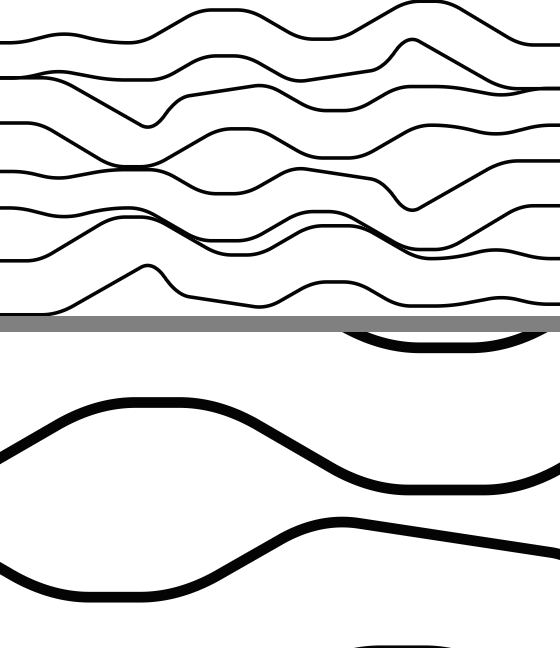
Top, the full canvas; bottom, a detail of the centre.
Reproduce this pattern procedurally as a Shadertoy shader.

```glsl
// Eight smooth black wave lines on white: two profiles, each in four mirrored rows.

const vec2  GRID = vec2(768.0, 434.0);   // design units, y runs down
const float LINE_WIDTH = 4.9;
const vec3  PAPER = vec3(1.0);
const vec3  INK = vec3(0.015);
const int   CORNERS = 11;
const int   ROWS = 4;

// Corners of each profile: x, y, half-width of the rounding
const vec3 ROLLING[CORNERS] = vec3[CORNERS](
    vec3(28, 59, 16), vec3(88, 44, 25), vec3(148, 59, 28), vec3(195, 59, 18),
    vec3(273, 14, 18), vec3(343, 14, 18), vec3(412, 54, 18), vec3(468, 54, 18),
    vec3(558, 2, 18), vec3(614, 2, 18), vec3(714, 62, 18));
const vec3 PEAKED[CORNERS] = vec3[CORNERS](
    vec3(32, 107.5, 16), vec3(78, 96.5, 20), vec3(150, 110, 22), vec3(222, 110, 18),
    vec3(279, 77, 18), vec3(338, 77, 18), vec3(402, 113.5, 18), vec3(524, 95, 16),
    vec3(559, 48, 16), vec3(689, 122, 22), vec3(740, 122, 18));

// Vertical offset of each row: x for the rolling, y for the peaked profile
const vec2 ROW_OFFSET[ROWS] = vec2[ROWS](
    vec2(0), vec2(231, 229), vec2(344.5, 343), vec2(296, 310));

// Ramp with a parabolic knee: returns value and derivative
vec2 softRamp(float x, float radius) {
    float t = clamp((x + radius) / (2.0 * radius), 0.0, 1.0);
    return vec2(radius * t * t + max(x - radius, 0.0), t);
}

// Height and slope of a rounded polyline, summed from its slope changes
vec2 profile(vec3 corners[CORNERS], float x) {
    vec2 curve = vec2(corners[0].y, 0.0);
    float slope = 0.0;
    for (int i = 0; i < CORNERS; i++) {
        vec3 corner = corners[i];
        float nextSlope = 0.0;
        if (i < CORNERS - 1) {
            vec2 edge = corners[i + 1].xy - corner.xy;
            nextSlope = edge.y / edge.x;
        }
        curve += (nextSlope - slope) * softRamp(x - corner.x, corner.z);
        slope = nextSlope;
    }
    return curve;
}

// Approximate distance to a curve, corrected by its slope
float curveDistance(vec2 curve, float y) {
    return abs(curve.x - y) * inversesqrt(1.0 + curve.y * curve.y);
}

void mainImage(out vec4 fragColor, in vec2 fragCoord) {
    float pixel = GRID.x / iResolution.x;
    vec2 fromCentre = (fragCoord - 0.5 * iResolution.xy) * pixel;
    vec2 p = 0.5 * GRID + fromCentre * vec2(1.0, -1.0);

    // Both profiles, read forwards and backwards
    vec2 rolling[2] = vec2[2](profile(ROLLING, p.x), profile(ROLLING, GRID.x - p.x));
    vec2 peaked[2] = vec2[2](profile(PEAKED, p.x), profile(PEAKED, GRID.x - p.x));

    // Nearest line over all rows; odd rows run backwards, the middle two are inverted
    float nearest = GRID.x;
    for (int row = 0; row < ROWS; row++) {
        float flip = (row == 1 || row == 2) ? -1.0 : 1.0;
        vec2 y = flip * (p.y - ROW_OFFSET[row]);
        int side = row % 2;
        nearest = min(nearest, curveDistance(rolling[side], y.x));
        nearest = min(nearest, curveDistance(peaked[side], y.y));
    }

    // One-pixel edge coverage
    float ink = clamp((0.5 * LINE_WIDTH - nearest) / pixel + 0.5, 0.0, 1.0);
    fragColor = vec4(mix(PAPER, INK, ink), 1.0);
}
```
